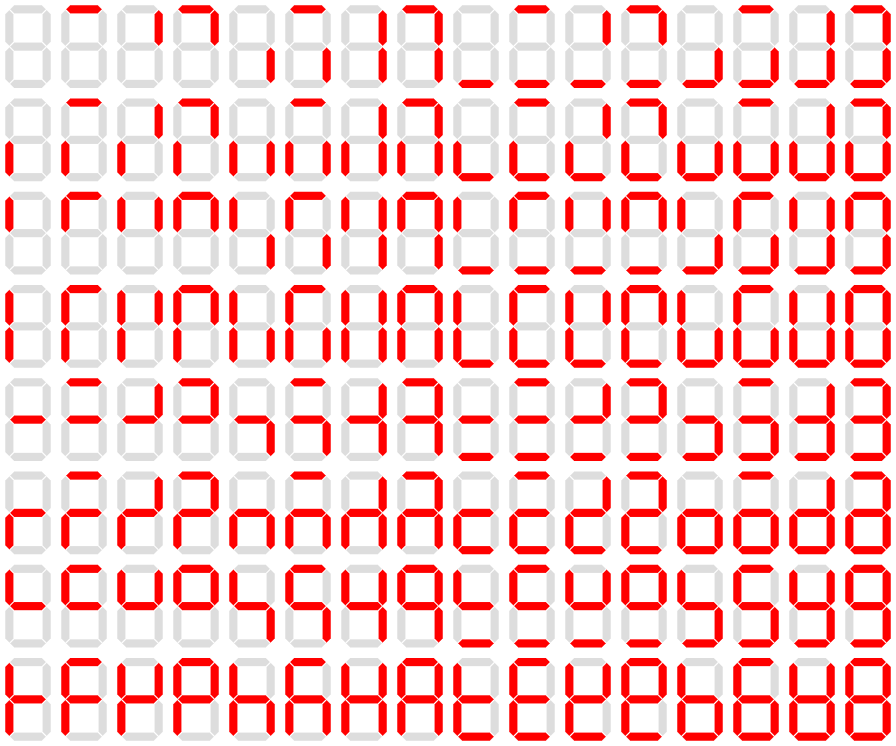
Reproduce this pattern procedurally as a Shadertoy shader.

```glsl
// Every state of a seven-segment display, in a 16 x 8 grid of digits.
// The cell number, counted from the top left, is a 7-bit mask of lit bars;
// each bar is the distance function of a pointed hexagon on a 12 x 20 unit cell.

// Horizontal bar with 45 degree tips, inset to leave a thin gap at the joints
float barDistance(vec2 p) {
    p = abs(p);
    return max(p.y - 1.0, (p.x + p.y - 4.0) * 0.7071) + 0.125;
}

// Bars 0 to 5 run clockwise from the top; bar 6 is the middle one
vec2 barCenter(int bar) {
    if (bar % 3 == 0) return vec2(0.0, bar == 0 ? 8.0 : bar == 3 ? -8.0 : 0.0);
    return vec2(bar < 3 ? 4.0 : -4.0, bar == 1 || bar == 5 ? 4.0 : -4.0);
}

void mainImage(out vec4 fragColor, in vec2 fragCoord) {
    // Grid cell and its state
    vec2 grid = fragCoord / iResolution.xy * vec2(16.0, 8.0);
    ivec2 cell = ivec2(floor(grid));
    int state = (7 - cell.y) * 16 + cell.x;

    // Position within the cell, and the size of a pixel in the same units
    vec2 p = (fract(grid) - 0.5) * vec2(12.0, 20.0);
    float pixel = 192.0 / iResolution.x;

    // Paint the seven bars, lit or unlit, over white
    vec3 color = vec3(1.0);
    for (int bar = 0; bar < 7; bar++) {
        vec2 q = p - barCenter(bar);
        if (bar % 3 != 0) q = q.yx;
        float coverage = clamp(0.5 - barDistance(q) / pixel, 0.0, 1.0);
        bool lit = ((state >> bar) & 1) == 1;
        vec3 barColor = lit ? vec3(1.0, 0.0, 0.0) : vec3(0.867);
        color = mix(color, barColor, coverage);
    }
    fragColor = vec4(color, 1.0);
}
```
